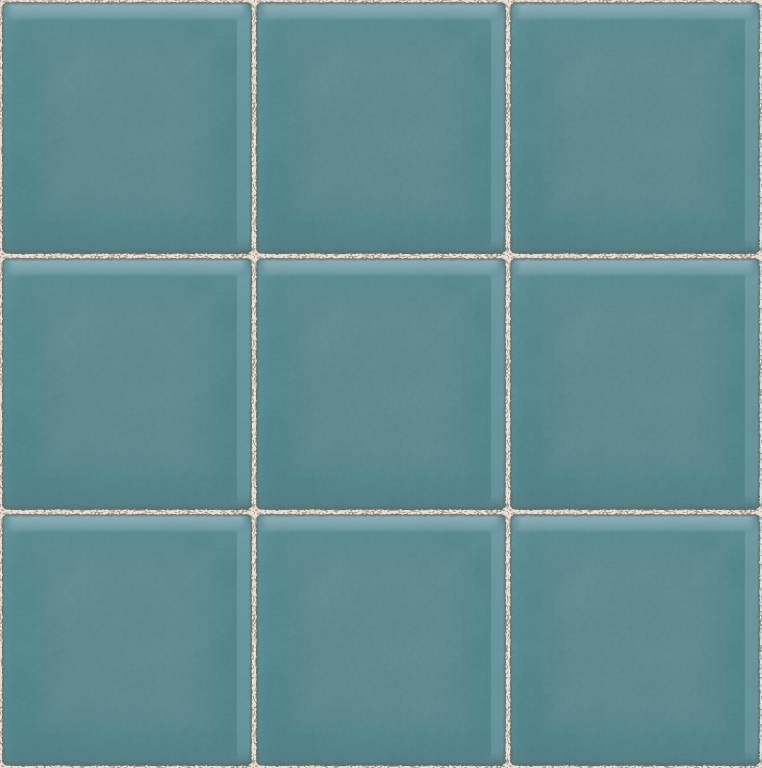
Write a Shadertoy shader that draws this pattern.

```glsl
// Three by three glazed ceramic tiles with thin sandy grout joints.
// Each cell is a rounded-box distance field; the glaze is layered from
// edge gradients and bevel reflections, and the grain from a hash lattice.
#define TILES 3.0
#define TILE_HALF 0.4915
#define CORNER 0.022
#define GRAIN_CELLS 170.0
#define BEVEL_TOP 0.078
#define BEVEL_RIGHT 0.068
#define GLAZE_CORE vec3(0.388, 0.540, 0.568)
#define GLAZE_POOL vec3(0.325, 0.527, 0.552)
#define SHEEN vec3(0.560, 0.695, 0.730)
#define RIM vec3(0.385, 0.425, 0.415)
#define GROUT_LIGHT vec3(0.910, 0.875, 0.830)
#define GROUT_DARK vec3(0.640, 0.600, 0.550)

// Integer hash of a lattice point, from 0 to 1
float hash(vec2 cell) {
    uvec2 q = uvec2(ivec2(cell)) * uvec2(1597u, 3812u);
    uint n = (q.x ^ q.y) * 747796u + 2891u;
    n = (n ^ (n >> 15)) * 277803u;
    n = (n ^ (n >> 13)) * 668265u;
    return float((n ^ (n >> 16)) & 65535u) / 65535.0;
}

float valueNoise(vec2 p) {
    vec2 i = floor(p), f = fract(p);
    f = f * f * (3.0 - 2.0 * f);
    return mix(mix(hash(i), hash(i + vec2(1, 0)), f.x),
               mix(hash(i + vec2(0, 1)), hash(i + vec2(1, 1)), f.x), f.y);
}

float roundedBox(vec2 p, float halfSize, float radius) {
    vec2 q = abs(p) - halfSize + radius;
    return length(max(q, 0.0)) + min(max(q.x, q.y), 0.0) - radius;
}

// Soft window, one between lo and hi
float window(float x, float lo, float hi, float blur) {
    return smoothstep(lo - blur, lo + blur, x) * (1.0 - smoothstep(hi - blur, hi + blur, x));
}

vec3 glaze(vec2 c, float inset) {
    float top = 1.0 - c.y, right = 1.0 - c.x;

    // Colour pools towards the edges, with a faint mottle
    vec3 col = mix(GLAZE_POOL, GLAZE_CORE, smoothstep(0.03, 0.30, inset));
    col += 0.018 * (valueNoise(c * 9.0) - 0.5) + 0.014 * (valueNoise(c * 95.0) - 0.5);
    col += 0.025 * (c.y - 0.5) * (1.0 - c.x);

    // Diffuse light along the left, top and bottom shoulders
    col = mix(col, SHEEN, 0.22 * exp(-c.x / 0.035) + 0.16 * exp(-top / 0.12));
    col = mix(col, RIM, 0.35 * exp(-c.y / 0.035));

    // Crisp inner edges of the two bevel reflections
    float topBand = (1.0 - smoothstep(BEVEL_TOP - 0.014, BEVEL_TOP + 0.008, top))
                  * window(c.x, 0.035, 0.965, 0.022);
    float rightBand = (1.0 - smoothstep(BEVEL_RIGHT - 0.006, BEVEL_RIGHT + 0.004, right))
                    * window(c.y, 0.045, 0.955, 0.03);
    col = mix(col, SHEEN, topBand * mix(0.85, 0.36, smoothstep(0.02, BEVEL_TOP, top)));
    col = mix(col, SHEEN, rightBand * 0.42 * (0.7 + 0.3 * c.y) * (1.0 - topBand));

    // Unglazed rim, widest at the bottom
    float rimWidth = mix(0.013, 0.025, 1.0 - smoothstep(0.0, 0.10, c.y));
    return mix(col, RIM, 0.85 * (1.0 - smoothstep(0.0, rimWidth, inset)));
}

void mainImage(out vec4 fragColor, in vec2 fragCoord) {
    vec2 c = fract(fragCoord / iResolution.xy * TILES);
    float pixel = TILES / min(iResolution.x, iResolution.y);

    // Grain makes the joint edges ragged and the grout sandy
    float grain = valueNoise(c * GRAIN_CELLS);
    float d = roundedBox(c - 0.5, TILE_HALF, CORNER) + 0.005 * (grain - 0.5);
    float sand = valueNoise(c * GRAIN_CELLS * 0.8 + 37.0);
    vec3 grout = mix(GROUT_DARK, GROUT_LIGHT, smoothstep(0.05, 0.60, sand));

    float joint = smoothstep(-0.6 * pixel, 0.6 * pixel, d);
    vec3 col = mix(glaze(c, max(-d, 0.0)), grout, joint);
    fragColor = vec4(clamp(col, 0.0, 1.0), 1.0);
}
```
